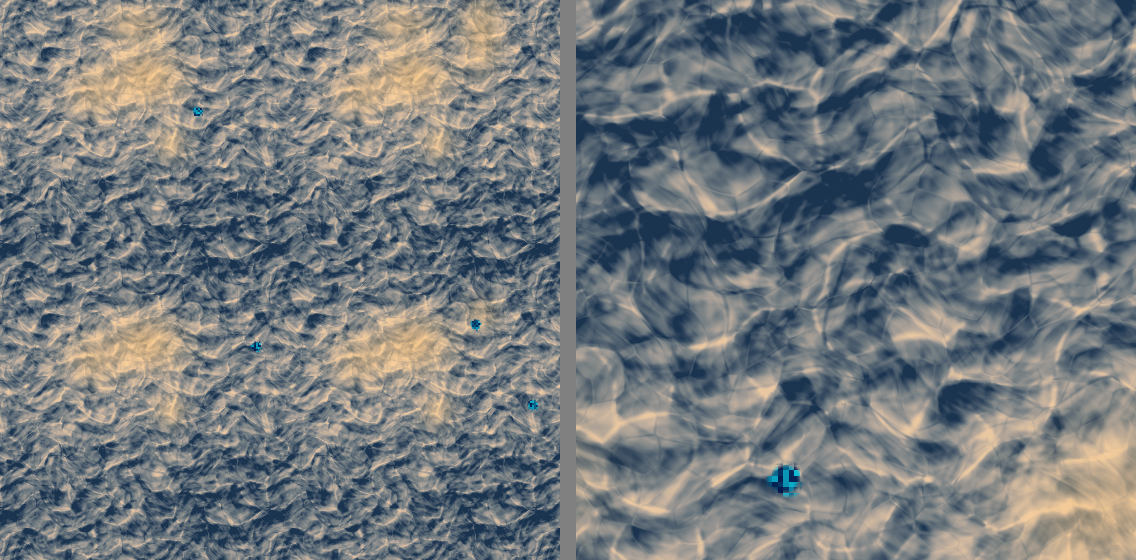
Left: the whole. Right: its middle third, enlarged.
Reproduce this texture procedurally as a three.js fragment shader.

```glsl
varying vec2 vUv;

const float TAU = 6.2831853;
const float TILE = 0.476;            // side of one repeat, 2.1 per canvas
const vec2 LIGHT = vec2(-0.5, 0.87);

const vec3 NAVY  = vec3(0.10, 0.20, 0.31);
const vec3 SLATE = vec3(0.28, 0.35, 0.42);
const vec3 GREY  = vec3(0.45, 0.49, 0.51);
const vec3 STONE = vec3(0.62, 0.60, 0.58);
const vec3 SAND  = vec3(0.78, 0.70, 0.62);
const vec3 PEACH = vec3(0.91, 0.78, 0.63);
const vec3 AMBER = vec3(0.97, 0.77, 0.50);

vec2 hash2(vec2 p) {
  vec2 q = vec2(dot(p, vec2(127.1, 311.7)), dot(p, vec2(269.5, 183.3)));
  return fract(sin(q) * 43758.55);
}

// Wrapping cells: offset to the center, second distance, random value
vec4 cellular(vec2 p, vec2 count) {
  vec2 q = p * count;
  vec2 base = floor(q);
  vec4 found = vec4(0.0, 0.0, 8.0, 0.0);
  float nearest = 8.0;
  for (int i = 0; i < 9; i++) {
    float k = float(i);
    vec2 cell = base + vec2(mod(k, 3.0), floor(k / 3.0)) - 1.0;
    vec2 jitter = hash2(mod(cell, count) + count);
    vec2 delta = cell + jitter - q;
    float d = length(delta);
    found.z = min(found.z, max(nearest, d));
    if (d < nearest) {
      nearest = d;
      found.xyw = vec3(delta, fract(17.0 * jitter.x + 5.0 * jitter.y));
    }
  }
  return found;
}

// Layered sines bend the folds and still wrap at the tile edge
vec2 bend(vec2 p, float amount) {
  vec2 a = sin(TAU * (vec2(2.0, 3.0) * p.yx + vec2(1.0, -1.0) * p + vec2(0.1, 0.6)));
  vec2 b = sin(TAU * (vec2(7.0, 5.0) * p.yx + vec2(-3.0, 4.0) * p + vec2(0.4, 0.2)));
  return p + amount * (a + 0.5 * b);
}

// Slope of one layer of folds towards the light
float relief(vec2 p, vec2 count, float stepSize) {
  vec2 offset = LIGHT * stepSize / count;
  float here = length(cellular(p, count).xy);
  return (here - length(cellular(p + offset, count).xy)) / stepSize;
}

// Flat facets, each tilted and grooved in its own direction
float facet(vec2 p, vec2 count) {
  vec4 c = cellular(p, count);
  float angle = TAU * c.w;
  float along = dot(c.xy, vec2(cos(angle), sin(angle)));
  float inside = smoothstep(0.0, 0.12, c.z - length(c.xy));
  return inside * (2.0 * along + 0.22 * sin(17.0 * along + angle));
}

float crease(vec2 p, vec2 count, float width) {
  vec4 c = cellular(p, count);
  return 1.0 - smoothstep(0.0, width, c.z - length(c.xy));
}

float spot(vec2 d, vec2 size) {
  vec2 q = d / size;
  return exp(-dot(q, q));
}

vec2 wrapDelta(vec2 p, vec2 center) {
  return fract(p - center + 0.5) - 0.5;
}

vec3 ramp(float t) {
  float s = clamp(t, 0.0, 1.0) * 5.0;
  vec3 color = mix(NAVY, SLATE, min(s, 1.0));
  color = mix(color, GREY, clamp(s - 1.0, 0.0, 1.0));
  color = mix(color, STONE, clamp(s - 2.0, 0.0, 1.0));
  color = mix(color, SAND, clamp(s - 3.0, 0.0, 1.0));
  return mix(color, PEACH, clamp(s - 4.0, 0.0, 1.0));
}

// Warm pools in every tile, with extra ones along the top and right
float warmGlow(vec2 uv, vec2 p) {
  float glow = spot(wrapDelta(p, vec2(0.55, 0.81)), vec2(0.13, 0.10));
  glow += 0.65 * spot(wrapDelta(p, vec2(0.35, 0.75)), vec2(0.10, 0.09));
  glow += 0.6 * spot(wrapDelta(p, vec2(0.64, 0.56)), vec2(0.06, 0.06));
  float across = wrapDelta(p, vec2(0.51, 0.0)).x * TILE;
  glow += 0.65 * spot(vec2(across, uv.y - 0.955), vec2(0.055, 0.035));
  glow += 0.85 * spot(uv - vec2(0.86, 0.94), vec2(0.037, 0.07));
  return min(glow + 0.6 * spot(uv - vec2(0.86, 0.44), vec2(0.03)), 1.0);
}

// Small grainy flecks scattered over the sheet
vec3 addFlecks(vec3 color, vec2 uv) {
  vec2 grain = hash2(floor(uv * 300.0));
  vec3 fleck = mix(vec3(0.01, 0.08, 0.28), vec3(0.05, 0.75, 0.85), grain.x);
  for (int i = 0; i < 4; i++) {
    float k = float(i);
    float sway = sin(2.1 * k);
    vec2 center = vec2(0.353 + 0.2 * k, 0.24 + 0.56 * exp(-0.9 * k));
    float d = length(uv - center + vec2(0.11, 0.1) * sway) + 0.004 * grain.y;
    color = mix(color, fleck, 1.0 - smoothstep(0.009, 0.013, d));
  }
  return color;
}

void main() {
  vec2 p = vUv / TILE;
  vec2 folded = bend(p, 0.015);
  // Folds from large to fine, broken up by facets
  float light = 0.42 * relief(folded, vec2(9.0, 11.0), 0.14);
  light += 0.32 * relief(folded, vec2(17.0, 21.0), 0.16);
  light += 0.22 * relief(folded, vec2(35.0, 41.0), 0.22);
  light += 0.42 * facet(folded + 0.37, vec2(13.0, 16.0));
  light += 0.26 * facet(folded + 0.21, vec2(27.0, 31.0));
  // Pale creases on lit sides, diagonal scratches on shaded sides
  float ridge = crease(folded, vec2(9.0, 11.0), 0.10) * smoothstep(-0.1, 0.5, light);
  float scratch = cellular(folded + vec2(folded.y, 0.0), vec2(56.0, 17.0)).z - 0.75;
  float shade = 1.0 - smoothstep(-0.3, 0.4, light);
  // Broad tone of each tile
  float tone = 0.75 * cos(TAU * (p.y - 0.70)) + 0.25 * cos(TAU * (p.x - 0.42));
  float glow = warmGlow(vUv, p);
  float value = 0.39 + 0.17 * tone + 0.13 * smoothstep(0.84, 1.0, vUv.y);
  value += 0.38 * light * (1.0 - 0.4 * glow) + 0.22 * ridge;
  value += scratch * mix(0.08, 0.25, shade) + 0.26 * glow;
  vec3 color = mix(ramp(value), AMBER * (0.93 + 0.16 * light), 0.6 * glow);
  gl_FragColor = vec4(addFlecks(color, vUv), 1.0);
}
```
